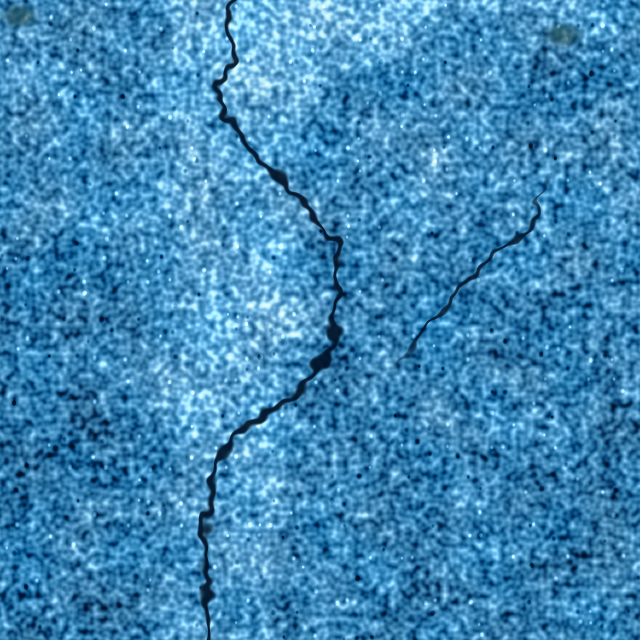
Write a three.js fragment shader that draws this texture.

```glsl
// Weathered blue concrete: fine mineral grain, a worn pale band and two winding cracks.
varying vec2 vUv;

const vec3 NAVY = vec3(0.00, 0.21, 0.40);
const vec3 DEEP = vec3(0.09, 0.38, 0.58);
const vec3 STEEL = vec3(0.20, 0.50, 0.69);
const vec3 AZURE = vec3(0.32, 0.61, 0.80);
const vec3 SKY = vec3(0.46, 0.75, 0.94);
const vec3 ICE = vec3(0.67, 0.93, 1.00);
const vec3 GLINT = vec3(0.92, 1.00, 1.00);
const vec3 CRACK_INK = vec3(0.00, 0.07, 0.15);
const vec3 STAIN = vec3(0.10, 0.27, 0.30);

const float BASE_TONE = 1.95;     // tone 0 is NAVY, tone 5 is ICE
const float BAND_TONE = 1.05;     // lift of the worn band
const float GRAIN_FREQ = 64.0;    // grains across the canvas
const float GRAIN_GAIN = 2.9;
const float SPECK_FREQ = 58.0;
const float MAIN_WIDTH = 0.0075;  // half widths of the cracks
const float SIDE_WIDTH = 0.0048;

vec2 hash2(vec2 p) {
  vec3 q = fract(p.xyx * vec3(0.1031, 0.1030, 0.0973));
  q += dot(q, q.yzx + 33.33);
  return fract((q.xx + q.yz) * q.zy);
}

float cornerSlope(vec2 cell, vec2 offset) {
  float angle = 6.28318 * hash2(cell + 17.0).x;
  return dot(vec2(cos(angle), sin(angle)), offset);
}

float gradientNoise(vec2 p) {
  vec2 i = floor(p), f = fract(p);
  vec2 u = f * f * f * (f * (f * 6.0 - 15.0) + 10.0);
  vec2 e = vec2(1.0, 0.0);
  float low = mix(cornerSlope(i, f), cornerSlope(i + e, f - e), u.x);
  float high = mix(cornerSlope(i + e.yx, f - e.yx), cornerSlope(i + 1.0, f - 1.0), u.x);
  return mix(low, high, u.y);
}

// Round scattered grains: one possible dot per cell
float specks(vec2 p, float share) {
  vec2 cell = floor(p);
  vec2 spot = 0.32 + 0.36 * hash2(cell + 5.0);
  vec2 pick = hash2(cell + 71.0);
  float radius = mix(0.18, 0.32, pick.y);
  float dist = length((fract(p) - spot) * vec2(1.1, 0.9));
  return step(pick.x, share) * (1.0 - smoothstep(0.25 * radius, radius, dist));
}

// Crack paths: x as a function of height
float mainPath(float y) {
  return 0.322 + 0.203 * smoothstep(0.24, 0.48, y)
    - 0.178 * smoothstep(0.60, 0.85, y) + 0.02 * smoothstep(0.84, 1.0, y);
}

float sidePath(float y) {
  float bend = (y - 0.655) / 0.045;
  return 0.612 + 0.79 * (y - 0.414) + 0.035 * exp(-bend * bend);
}

float crackLine(float gap, float slope, float width) {
  float dist = abs(gap) / sqrt(1.0 + slope * slope);
  return 1.0 - smoothstep(0.25 * width, width, dist);
}

// Broad light and shade of the slab
float slabTone(vec2 p) {
  vec2 q = p + 0.05 * vec2(gradientNoise(p * 9.0), gradientNoise(p * 9.0 + 40.0));
  float edge = 0.44 + 0.025 * smoothstep(0.3, 0.4, p.y) + 0.2 * smoothstep(0.82, 0.96, p.y);
  float band = smoothstep(0.20, 0.31, q.x) * (1.0 - smoothstep(edge - 0.02, edge + 0.03, q.x));
  float topPatch = smoothstep(0.86, 0.98, q.y) * smoothstep(0.33, 0.40, q.x);
  float leftShade = 1.0 - smoothstep(0.08, 0.30, q.x);
  float mottle = 0.9 * gradientNoise(p * 5.0 + 3.0) + 0.9 * gradientNoise(p * 13.0 + 8.0);
  return BASE_TONE + 0.4 * p.y + BAND_TONE * band + 0.5 * topPatch
    - 0.4 * leftShade * (1.2 - p.y) + mottle;
}

vec3 palette(float tone) {
  vec3 color = mix(CRACK_INK, NAVY, clamp(tone + 1.0, 0.0, 1.0));
  color = mix(color, DEEP, clamp(tone, 0.0, 1.0));
  color = mix(color, STEEL, clamp(tone - 1.0, 0.0, 1.0));
  color = mix(color, AZURE, clamp(tone - 2.0, 0.0, 1.0));
  color = mix(color, SKY, clamp(tone - 3.0, 0.0, 1.0));
  color = mix(color, ICE, clamp(tone - 4.0, 0.0, 1.0));
  return mix(color, GLINT, clamp(0.6 * (tone - 5.0), 0.0, 1.0));
}

float stainSpot(vec2 offset) {
  return 1.0 - smoothstep(0.3, 1.0, length(offset / vec2(0.038, 0.024)));
}

void main() {
  vec2 p = vUv;

  // Grain, glints and pits
  float tone = slabTone(p);
  tone += GRAIN_GAIN * gradientNoise(p * GRAIN_FREQ);
  tone += GRAIN_GAIN * gradientNoise(p.yx * GRAIN_FREQ * 1.72 + 21.0);
  tone += 1.3 * gradientNoise(p * GRAIN_FREQ * 0.4 + 55.0);
  tone += 2.4 * specks(p * SPECK_FREQ, 0.07) - 2.0 * specks(p * SPECK_FREQ * 0.9 + 130.3, 0.06);
  vec3 color = palette(tone);

  // Faint hue drift and olive stains
  color += 0.13 * gradientNoise(p * 11.0 + 90.0) * vec3(0.5, -0.1, -0.4);
  float stain = max(stainSpot(p - vec2(0.03, 0.975)), stainSpot(p - vec2(0.88, 0.945)));
  color = mix(color, STAIN, 0.65 * stain);

  // Cracks with ragged course and width
  float sway = 0.022 * gradientNoise(p * 17.0 + 7.0) + 0.013 * gradientNoise(p * 46.0);
  float ragged = 1.0 + 1.1 * gradientNoise(p * 38.0 + 12.0);
  float mainSlope = (mainPath(p.y + 0.004) - mainPath(p.y - 0.004)) / 0.008;
  float sideSlope = (sidePath(p.y + 0.004) - sidePath(p.y - 0.004)) / 0.008;
  float mainWidth = MAIN_WIDTH * ragged * mix(1.2, 0.8, p.y);
  float mainCrack = crackLine(p.x - mainPath(p.y) + sway, mainSlope, mainWidth);
  float sideCrack = crackLine(p.x - sidePath(p.y) + sway, sideSlope, SIDE_WIDTH * ragged);
  sideCrack *= smoothstep(0.40, 0.49, p.y) * (1.0 - smoothstep(0.66, 0.75, p.y));
  color = mix(color, CRACK_INK, max(0.93 * mainCrack, 0.85 * sideCrack));

  gl_FragColor = vec4(clamp(color, 0.0, 1.0), 1.0);
}
```
